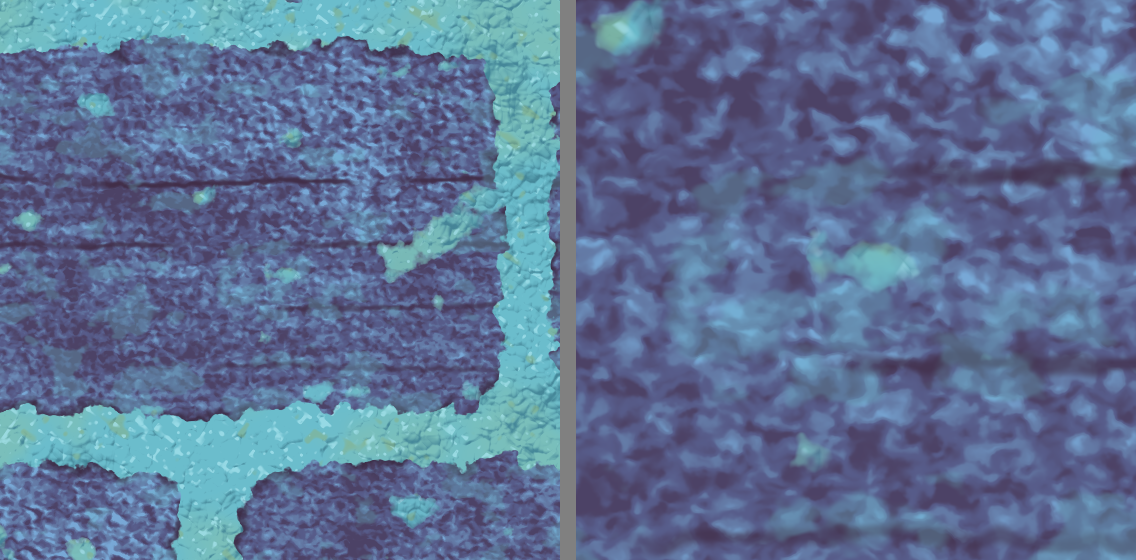
Left, the full canvas; right, a detail of the centre.
Write a three.js fragment shader that draws this texture.

```glsl
// Close view of weathered purple brick in rough teal mortar, running bond.
// A noisy rounded-box distance splits brick from mortar; warped noise gives
// the glittering grain, cellular lumps give the lit mortar relief.
#define PITCH vec2(1.5, 0.755)          // brick plus joint
#define JOINT_CROSSING vec2(0.945, 0.215)
#define JOINT vec2(0.104, 0.095)        // joint widths
#define ROW_SHIFT 0.575                 // bond offset of odd rows
#define CORNER_RADIUS 0.09
#define GROOVE_STEP 0.11
#define CRUMB_CELL 0.105
#define SMEAR_POS vec2(0.797, 0.588)
#define LIGHT_OFFSET vec2(-0.002, 0.004)
#define SOFT 0.0025
varying vec2 vUv;
const vec3 BRICK_GROOVE = vec3(0.25, 0.17, 0.27);
const vec3 BRICK_DARK = vec3(0.30, 0.26, 0.40);
const vec3 BRICK_MID = vec3(0.34, 0.36, 0.54);
const vec3 BRICK_LIGHT = vec3(0.39, 0.48, 0.65);
const vec3 BRICK_GLINT = vec3(0.47, 0.66, 0.84);
const vec3 MORTAR_SHADE = vec3(0.27, 0.53, 0.60);
const vec3 MORTAR = vec3(0.42, 0.74, 0.80);
const vec3 MORTAR_WARM = vec3(0.48, 0.75, 0.73);
const vec3 MORTAR_GLINT = vec3(0.66, 0.90, 0.94);
const vec3 SAND = vec3(0.54, 0.69, 0.50);
const mat2 TURN = mat2(0.8, 0.6, -0.6, 0.8);

float hash(vec2 p) {
  vec3 q = fract(p.xyx * 0.1031);
  q += dot(q, q.yzx + 33.33);
  return fract((q.x + q.y) * q.z);
}
float noise(vec2 p) {
  vec2 i = floor(p), f = fract(p);
  f = f * f * (3.0 - 2.0 * f);
  return mix(mix(hash(i), hash(i + vec2(1, 0)), f.x),
             mix(hash(i + vec2(0, 1)), hash(i + 1.0), f.x), f.y);
}
float fbm(vec2 p) {
  float sum = 0.0, amp = 0.533;
  for (int i = 0; i < 4; i++) {
    sum += amp * noise(p);
    p = 2.0 * TURN * p + 17.3;
    amp *= 0.5;
  }
  return sum;
}
// Rounded lumps: 1 at scattered centres, falling to the seams.
float lumps(vec2 p) {
  float d = 1.0;
  for (int k = 0; k < 9; k++) {
    vec2 c = floor(p) + vec2(mod(float(k), 3.0), floor(float(k) / 3.0)) - 1.0;
    vec2 q = c + vec2(hash(c + 5.1), hash(c + 9.7)) - p;
    d = min(d, dot(q, q));
  }
  return 1.0 - d;
}
// Distance to the brick, negative inside; also its local point and id.
float brickDistance(vec2 p, out vec2 local, out vec2 id) {
  vec2 q = p - JOINT_CROSSING;
  id.y = floor(q.y / PITCH.y);
  q.x += ROW_SHIFT * mod(id.y, 2.0);
  id.x = floor(q.x / PITCH.x);
  local = q - (id + 0.5) * PITCH;
  vec2 b = abs(local) - 0.5 * (PITCH - JOINT) + CORNER_RADIUS;
  float d = length(max(b, 0.0)) + min(max(b.x, b.y), 0.0) - CORNER_RADIUS;
  return d + 0.06 * (fbm(p * 10.0 + 3.0) - 0.5) + 0.045 * (fbm(p * 36.0) - 0.5);
}
// Scattered mortar crumbs and one large smear.
float crumbDistance(vec2 p, float density) {
  vec2 s = p - SMEAR_POS;
  float d = length(vec2(s.x * 0.58, s.y - 0.35 * s.x)) - 0.037;
  for (int k = 0; k < 9; k++) {
    vec2 c = floor(p / CRUMB_CELL) + vec2(mod(float(k), 3.0), floor(float(k) / 3.0)) - 1.0;
    vec2 q = p - (c + vec2(hash(c + 5.1), hash(c + 9.7))) * CRUMB_CELL;
    float size = mix(0.009, 0.032, pow(hash(c + 31.0), 2.0));
    float grow = smoothstep(0.0, 0.15, density - hash(c + 73.0));
    d = min(d, length(q * vec2(0.75, 1.15)) - size * grow + 0.03 * (1.0 - grow));
  }
  return d + 0.05 * (fbm(p * 34.0 + 8.0) - 0.5);
}
float mortarHeight(vec2 p) {
  p += 0.012 * vec2(noise(p * 50.0), noise(p * 50.0 + 20.0));
  return 0.5 * lumps(TURN * p * 34.0) + 0.4 * lumps(p * 75.0) + 0.2 * noise(TURN * p * 150.0);
}
vec3 mortarColor(vec2 p) {
  float h = mortarHeight(p);
  float tone = 0.6 + 1.1 * (h - mortarHeight(p + LIGHT_OFFSET)) + 0.7 * (h - 0.82);
  tone += 1.1 * (fbm(p * 7.0) - 0.47);
  vec3 base = mix(MORTAR, MORTAR_WARM, smoothstep(0.42, 0.7, fbm(p * 5.0 + 40.0)));
  vec3 color = mix(MORTAR_SHADE, base, smoothstep(0.05, 0.7, tone));
  color = mix(color, SAND, 0.5 * smoothstep(0.8, 0.95, noise(TURN * p * 48.0 + 60.0)));
  float glint = smoothstep(0.7, 0.9, noise(TURN * p * 110.0 + 11.0));
  return mix(color, MORTAR_GLINT, 0.7 * glint * smoothstep(0.4, 0.8, tone));
}
vec3 brickColor(vec2 p, vec2 local, vec2 id) {
  vec2 w = p + 0.014 * vec2(fbm(p * 60.0), fbm(p * 60.0 + 30.0));
  vec2 g = TURN * (w * vec2(80.0, 105.0)), lit = (local - vec2(0.44, 0.19)) * vec2(2.6, 5.0);
  float sheen = exp(-dot(lit, lit));
  float tone = 0.4 + 0.1 * sheen + 0.4 * (fbm(p * 8.0) - 0.5);
  tone += 0.3 * (noise(g) - 0.5) + 0.28 * (noise(TURN * g * 1.9 + 7.0) - 0.5);
  tone += 0.22 * (noise(w * vec2(9.0, 120.0)) - 0.5);
  tone += (noise(g) - noise(g + vec2(0.1, 0.5))) * (0.15 + 0.35 * sheen);
  vec3 color = mix(BRICK_DARK, BRICK_MID, smoothstep(0.22, 0.44, tone));
  color = mix(color, BRICK_LIGHT, smoothstep(0.43, 0.58, tone));
  color = mix(color, BRICK_GLINT, smoothstep(0.58, 0.8, tone));
  // Long drag grooves, the upper one deepest.
  for (float k = 0.0; k < 4.0; k++) {
    float y = local.y - 0.083 + k * GROOVE_STEP + 0.016 * (noise(vec2(p.x * 6.0, k * 7.0)) - 0.5);
    float gap = smoothstep(0.15, 0.6, noise(vec2(p.x * 9.0, k * 13.0 + 4.0)));
    float line = 1.0 - smoothstep(0.001, 0.008, abs(y + 0.008 * (noise(p * 70.0) - 0.5)));
    color = mix(color, BRICK_GROOVE, line * gap * (0.9 - 0.13 * k));
  }
  return color;
}
void main() {
  vec2 local, id;
  float edge = brickDistance(vUv, local, id);
  vec3 mortar = mortarColor(vUv), color = brickColor(vUv, local, id);
  float rim = smoothstep(-0.02, -0.002, edge) * smoothstep(0.4, 0.7, noise(vUv * 24.0));
  color = mix(color, BRICK_GROOVE * 0.85, 0.7 * rim);
  // Thin film, crumbs, then the joints.
  color = mix(color, MORTAR, 0.3 * smoothstep(0.58, 0.68, fbm(vUv * vec2(17.0, 25.0) + 25.0)));
  float crumb = crumbDistance(vUv, mix(0.2, 0.55, smoothstep(-0.1, 0.7, local.x)));
  float opacity = mix(0.5, 0.95, smoothstep(0.0, -0.012, crumb));
  color = mix(color, mortar, opacity * (1.0 - smoothstep(-SOFT, SOFT, crumb)));
  gl_FragColor = vec4(mix(color, mortar, smoothstep(-SOFT, SOFT, edge)), 1.0);
}
```
